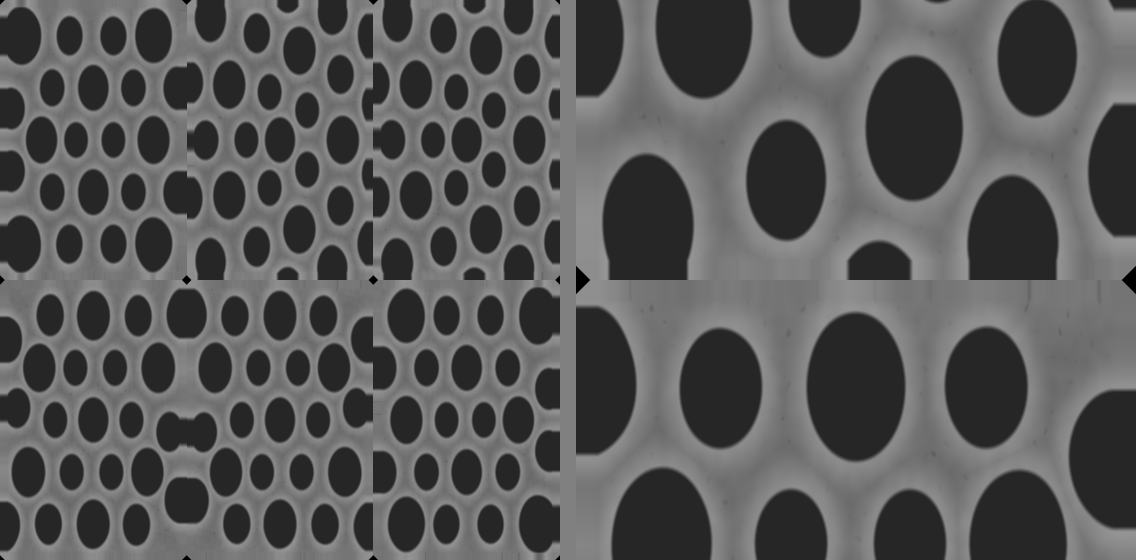
Left: the whole. Right: its middle third, enlarged.
Give the GLSL for this pattern, as a Shadertoy shader.

```glsl
#define GRID vec2(3.0, 2.0)        // panels across and down
#define PITCH 0.215                // hole spacing, in panel widths
#define SMALL_RADIUS 0.0615
#define LARGE_RADIUS 0.079
#define EDGE_GROWTH 0.28           // holes swell away from the panel centre
#define SMEAR_LIMIT vec2(0.461, 0.477)
#define HALO_WIDTH 0.031
#define DIAMOND_SIZE 0.0085
#define PIT_COLOR vec3(0.15)
#define GROUND_COLOR vec3(0.42)
#define HALO_COLOR vec3(0.545)

const float TAU = 6.2831853;

vec2 hashGradient(vec2 cell) {
    vec2 h = vec2(dot(cell, vec2(127.1, 311.7)), dot(cell, vec2(269.5, 183.3)));
    return 2.0 * fract(sin(h) * 43758.5) - 1.0;
}

float gradientNoise(vec2 p) {
    vec2 i = floor(p), f = p - i;
    vec2 u = f * f * f * (f * (f * 6.0 - 15.0) + 10.0);
    vec2 e = vec2(1.0, 0.0);
    float low = mix(dot(hashGradient(i), f),
                    dot(hashGradient(i + e.xy), f - e.xy), u.x);
    float high = mix(dot(hashGradient(i + e.yx), f - e.yx),
                     dot(hashGradient(i + e.xx), f - e.xx), u.x);
    return mix(low, high, u.y);
}

float pitDistance(vec2 p, vec2 center, bool large) {
    float swell = 1.0 + EDGE_GROWTH * pow(length(center) / 0.535, 3.0);
    return length(p - center) - (large ? LARGE_RADIUS : SMALL_RADIUS) * swell;
}

// Bent hexagonal lattice; every third hole is large
float hexPits(vec2 p, bool twisted) {
    float d = 1e3;
    for (int row = -2; row <= 2; row++) {
        bool evenRow = abs(row) % 2 == 0;
        int count = evenRow == twisted ? 5 : 4;
        float k = float(row);
        for (int j = 0; j < count; j++) {
            float i = float(j) - 0.5 * float(count - 1);
            float rim = step(1.75, abs(i));
            vec2 c = PITCH * vec2(i, 0.866 * k);
            if (twisted) {
                float turn = sign(i * k);
                c.x *= 0.95 + 0.0375 * k * k - 0.09 * turn / max(k * k, 1.0);
                c.y += rim * sign(i) * (0.043 - 0.039 * turn - 0.09 * turn * turn);
            } else if (i < 0.0) {
                c *= vec2(0.86 + 0.165 * abs(k), 1.0 - 0.4 * rim);
            } else {
                c.x *= 1.0 + 0.05 * rim;
            }
            d = min(d, pitDistance(p, c, mod(abs(2.0 * i), 3.0) < 0.5));
        }
    }
    return d;
}

vec2 polar(float radius, float angle) {
    return radius * vec2(cos(angle), sin(angle));
}

// Five-fold rings around one large hole
float ringPits(vec2 p) {
    float d = pitDistance(p, vec2(0.0), true);
    for (int i = 0; i < 5; i++) {
        float spoke = TAU * float(i) / 5.0;
        float between = spoke + TAU / 10.0;
        d = min(d, pitDistance(p, polar(0.18, between), false));
        d = min(d, pitDistance(p, polar(0.336, spoke), true));
        d = min(d, pitDistance(p, polar(0.40, between), false));
        d = min(d, pitDistance(p, polar(0.627, between), false));
        for (float side = -1.0; side < 2.0; side += 2.0) {
            vec2 c = polar(0.535, spoke + side * 0.236);
            if (c.x < -0.3 && abs(c.y) > 0.3) c *= 1.07;
            d = min(d, pitDistance(p, c, false));
        }
    }
    return d;
}

void mainImage(out vec4 fragColor, in vec2 fragCoord) {
    vec2 grid = fragCoord / iResolution.xy * GRID;
    vec2 panel = floor(grid);
    vec2 local = grid - panel - 0.5;
    float aa = GRID.x / iResolution.x;

    // Content smears outward along the panel borders
    vec2 p = clamp(local, -SMEAR_LIMIT, SMEAR_LIMIT);
    vec2 seed = p + panel * 7.0;

    // Panel motifs: mirrored twisted pair, mirrored plain pair, ring pair
    bool top = panel.y > 0.5;
    bool mirrored = !top && panel.x != 1.0;
    vec2 q = mirrored ? vec2(-p.x, p.y) : p;
    float d = top && panel.x > 0.5 ? ringPits(q) : hexPits(q, !top && panel.x < 1.5);
    d += 0.012 * gradientNoise(seed * 8.0) * smoothstep(0.3, 0.6, length(p));

    // Ground with halos, mottling and fine dark grains
    float halo = exp(-pow(max(d, 0.0) / HALO_WIDTH, 2.0));
    vec3 color = mix(GROUND_COLOR, HALO_COLOR, halo);
    color += 0.035 * gradientNoise(seed * 9.0) + 0.025 * gradientNoise(seed * 45.0);
    color -= 0.06 * smoothstep(0.25, 0.6, gradientNoise(seed * 70.0)) * (1.0 - halo);
    color += 0.035 * smoothstep(0.40, 0.48, max(abs(local.x), abs(local.y)));

    // Pits and corner diamonds
    color = mix(PIT_COLOR, color, smoothstep(-aa, aa + 0.004, d));
    vec2 corner = (0.5 - abs(local)) / GRID;
    float diamond = corner.x + corner.y - DIAMOND_SIZE;
    color *= smoothstep(-1.0, 1.0, diamond * iResolution.x);
    fragColor = vec4(color, 1.0);
}
```
